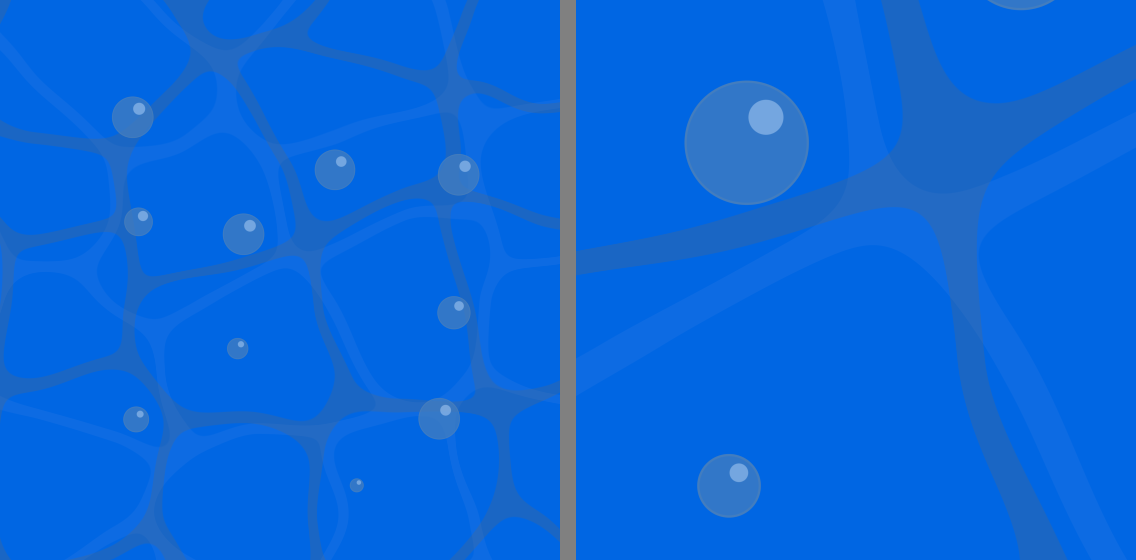
Left, the full canvas; right, a detail of the centre.
A Shadertoy shader for this texture:

```glsl
vec2 hash2(vec2 cell, uint seed) {
    uvec2 v = uvec2(ivec2(cell)) * 1664525u + 1013904223u + seed * 747796405u;
    v.x += v.y * 1664525u;
    v.y += v.x * 1664525u;
    v ^= v >> 16u;
    v.x += v.y * 1664525u;
    v.y += v.x * 1664525u;
    v ^= v >> 16u;
    return vec2(v & 0xffffu) / 65535.0;
}

vec2 noise2(vec2 p, uint seed) {
    vec2 i = floor(p), f = fract(p);
    f = f * f * (3.0 - 2.0 * f);
    vec2 low = mix(hash2(i, seed), hash2(i + vec2(1, 0), seed), f.x);
    vec2 high = mix(hash2(i + vec2(0, 1), seed), hash2(i + vec2(1, 1), seed), f.x);
    return mix(low, high, f.y);
}

vec2 site(vec2 cell, uint seed) {
    return cell + 0.5 + 0.78 * (hash2(cell, seed) - 0.5);
}

// Distance to the Voronoi borders, with a smooth minimum that rounds the corners
float borderDistance(vec2 p, uint seed) {
    vec2 home = floor(p), nearest = home;
    float best = 1e3;
    for (int y = -1; y <= 1; y++)
    for (int x = -1; x <= 1; x++) {
        vec2 cell = floor(p) + vec2(x, y);
        float d = distance(p, site(cell, seed));
        if (d < best) { best = d; nearest = cell; }
    }
    vec2 a = site(nearest, seed) - p;
    float sum = 0.0;
    for (int y = -2; y <= 2; y++)
    for (int x = -2; x <= 2; x++) {
        if (x == 0 && y == 0) continue;
        vec2 b = site(nearest + vec2(x, y), seed) - p;
        sum += exp(-18.0 * dot(0.5 * (a + b), normalize(b - a)));
    }
    return -log(sum) / 18.0;
}

// Coverage of one net of wobbly veins
float veins(vec2 uv, uint seed, float pixel) {
    vec2 p = uv * 3.5 + 20.0 + 0.37 * float(seed);
    p += 0.17 * (noise2(p * 2.2, seed + 50u) - 0.5);
    float d = borderDistance(p, seed) / 3.5;
    return 1.0 - smoothstep(-0.7 * pixel, 0.7 * pixel, d - 0.0096);
}

float disc(vec2 p, float radius, float pixel) {
    return 1.0 - smoothstep(-0.7 * pixel, 0.7 * pixel, length(p) - radius);
}

void mainImage(out vec4 fragColor, in vec2 fragCoord) {
    vec2 uv = fragCoord / iResolution.y;
    float pixel = 1.0 / iResolution.y;

    // Water with a pale net below a dark one
    vec3 color = vec3(0.0, 0.40, 0.89);
    color = mix(color, vec3(0.5, 0.6, 0.89), 0.1 * veins(uv, 3u, pixel));
    color = mix(color, vec3(0.4, 0.4, 0.41), 0.25 * veins(uv, 8u, pixel));

    // Scattered bubbles, each with a faint rim and a highlight at the upper right
    for (int i = 0; i < 10; i++) {
        float n = float(i);
        vec2 random = hash2(vec2(n, 7.0), 21u);
        vec2 center = 0.11 + 0.76 * fract(vec2(0.15, 0.62) + n * vec2(0.7549, 0.5698));
        center += 0.05 * (random - 0.5);
        float radius = min(0.037, 0.012 + 0.045 * fract(0.3 + n * 0.618));
        vec2 p = uv - center;
        float body = disc(p, radius, pixel);
        float rim = body - disc(p, radius - 0.0013, pixel);
        float shine = disc(p - radius * vec2(0.31, 0.41), radius * mix(0.23, 0.36, random.x), pixel);
        color = mix(color, vec3(0.26, 0.49, 0.75), 0.76 * body);
        color = mix(color, vec3(0.42, 0.54, 0.66), 0.3 * rim);
        color = mix(color, vec3(0.68, 0.81, 0.96), 0.53 * shine);
    }

    fragColor = vec4(color, 1.0);
}
```
